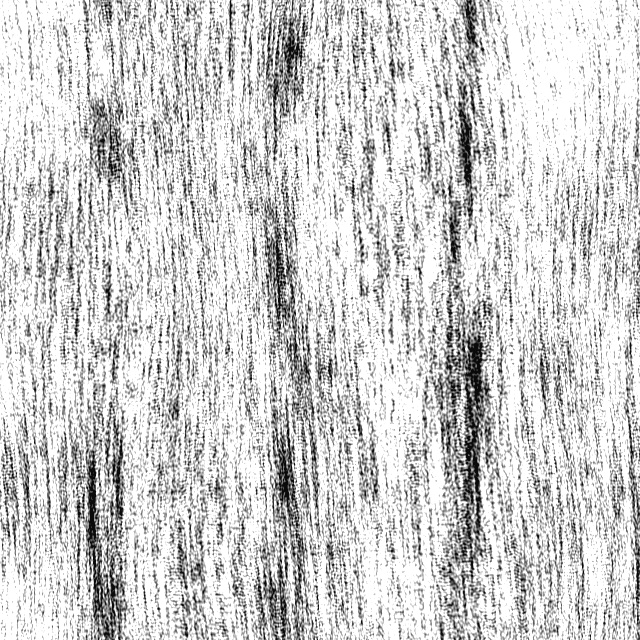
Give the GLSL for this texture, as a WebGL 1 fragment shader.

```glsl
precision highp float;
uniform vec2 u_resolution;

#define BAND_SPACING 0.285
#define BAND_OFFSET 0.165
#define BAND_AMOUNT 0.95
#define CLOUD_AMOUNT 0.20
#define SLIVER_AMOUNT 0.24
#define STRAND_AMOUNT 0.26
#define FIBRE_AMOUNT 0.50
#define DASH_AMOUNT 0.52
#define SPECK_AMOUNT 0.62
#define RUNG_AMOUNT 0.40
#define INK_BASE 0.125
#define INK_GAIN 0.38

const float TAU = 6.2831853;
const vec3 PAPER = vec3(1.0);
const vec3 INK = vec3(0.04);

float hash(vec2 cell) {
  vec3 q = fract(vec3(cell.xyx) * 0.1031);
  q += dot(q, q.yzx + 33.33);
  return fract((q.x + q.y) * q.z);
}

float cornerSlope(vec2 cell, vec2 offset) {
  float angle = TAU * hash(cell);
  return dot(vec2(cos(angle), sin(angle)), offset);
}

// Gradient noise, scaled to a spread of about one
float noise(vec2 p) {
  vec2 cell = floor(p);
  vec2 f = p - cell;
  vec2 blend = f * f * f * (f * (f * 6.0 - 15.0) + 10.0);
  vec2 e = vec2(1.0, 0.0);
  float low = mix(cornerSlope(cell, f), cornerSlope(cell + e.xy, f - e.xy), blend.x);
  float high = mix(cornerSlope(cell + e.yx, f - e.yx), cornerSlope(cell + e.xx, f - e.xx), blend.x);
  return 4.0 * mix(low, high, blend.y);
}

// Soft elliptical area where little ink was left
float barePatch(vec2 p, vec2 centre, vec2 radius) {
  return 1.0 - smoothstep(0.2, 1.0, length((p - centre) / radius));
}

// Dark columns split into slivers, long cloudy changes and bare corners
float broadTone(vec2 p) {
  float wobble = 0.006 * noise(p * vec2(4.0, 4.0) + 17.0);
  float wave = 0.5 + 0.5 * cos(TAU * (p.x + wobble - BAND_OFFSET) / BAND_SPACING);
  float band = pow(wave, 9.0);
  float strength = 1.0 + 0.2 * noise(p * vec2(7.0, 2.5) + 41.0);
  float sliver = noise((p + vec2(0.03 * p.y, 0.0)) * vec2(50.0, 6.0) + 97.0);
  float tone = BAND_AMOUNT * (band * strength - 0.18);
  tone += SLIVER_AMOUNT * sliver * (0.4 + 2.0 * band);
  tone += CLOUD_AMOUNT * noise(p * vec2(9.0, 2.5) + 73.0);
  tone -= 0.9 * barePatch(p, vec2(0.9, 0.98), vec2(0.36, 0.38));
  tone -= 0.9 * barePatch(p, vec2(0.02, 0.94), vec2(0.14, 0.32));
  tone -= 0.7 * barePatch(p, vec2(0.04, 0.02), vec2(0.13, 0.2));
  return tone;
}

void main() {
  vec2 p = gl_FragCoord.xy / u_resolution.y;

  // Two sets of nearly straight fibres that cross at a slight angle
  float lean = 0.03 * p.y + 0.016 * noise(p * vec2(3.0, 1.5) + 5.0);
  lean += 0.0006 * noise(p * vec2(40.0, 14.0) + 29.0);
  vec2 grain = vec2(p.x + lean, p.y);
  vec2 crossGrain = vec2(grain.x + 0.05 * p.y, p.y);

  // Long strands, thin continuous fibres, upright dashes and fine specks
  float tone = broadTone(p);
  tone += STRAND_AMOUNT * noise(grain * vec2(75.0, 4.0) + 11.0);
  tone += FIBRE_AMOUNT * noise(grain * vec2(190.0, 6.0) + 157.0);
  tone += DASH_AMOUNT * noise(crossGrain * vec2(210.0, 32.0) + 503.0);
  tone += SPECK_AMOUNT * noise(grain * vec2(330.0, 175.0) + 311.0);

  // Fine cross rungs that come and go within the fibres
  float rungMask = smoothstep(-0.2, 1.2, noise(grain * vec2(45.0, 5.0) + 211.0));
  float rungPhase = 190.0 * p.y + 0.25 * noise(p * vec2(90.0, 12.0) + 61.0);
  tone += RUNG_AMOUNT * rungMask * sin(TAU * rungPhase);

  float coverage = clamp(INK_BASE + INK_GAIN * tone, 0.0, 1.0);
  gl_FragColor = vec4(mix(PAPER, INK, coverage), 1.0);
}
```
